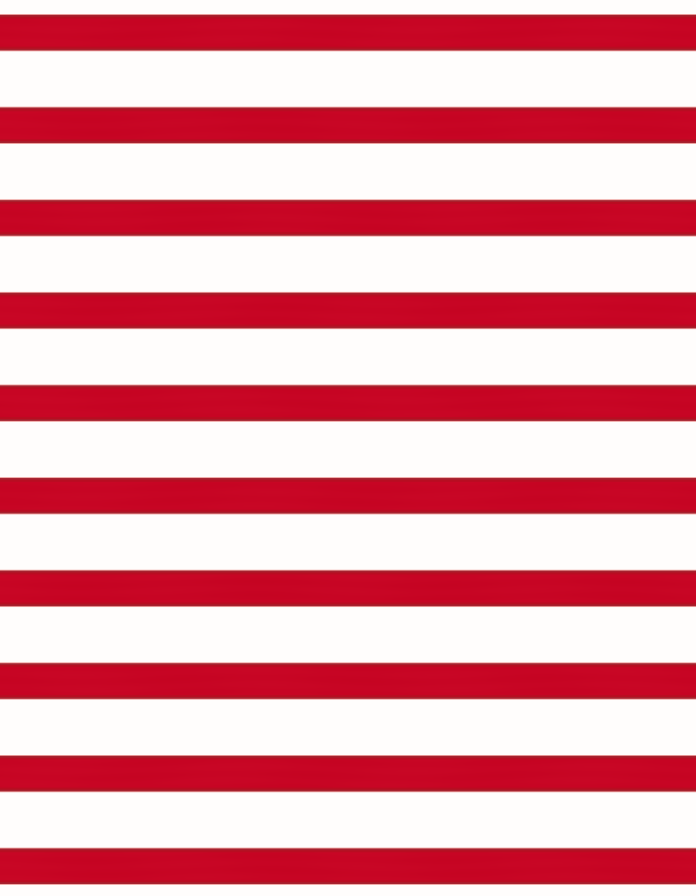
Reproduce this pattern procedurally as a WebGL 2 fragment shader.

```glsl
#version 300 es
precision highp float;

uniform vec2 u_resolution;
out vec4 fragColor;

const vec3 PAPER = vec3(1.00, 0.993, 0.988);
const vec3 RED = vec3(0.78, 0.02, 0.14);
const vec3 DEEP_RED = vec3(0.72, 0.05, 0.13);
const vec3 RIM_RED = vec3(0.65, 0.13, 0.18);
const vec3 FRINGE = vec3(0.93, 0.63, 0.62);

// Lengths are fractions of the canvas height.
const float PERIOD = 0.10337;
const float FIRST_CENTER = 0.0332;
const float HALF_WIDTH = 0.0198;
const float RIM_WIDTH = 0.0019;
const float FRINGE_WIDTH = 0.0010;

// Signed distance to the nearest stripe edge, negative inside.
float stripeDistance(float y, float center, float period, float halfWidth) {
    float offset = y - center;
    return abs(offset - period * round(offset / period)) - halfWidth;
}

// Antialiased coverage of the region where d is below zero.
float coverage(float d, float pixel) {
    return clamp(0.5 - d / pixel, 0.0, 1.0);
}

// Layered sines for a barely visible unevenness in the dye.
float dyeRipple(vec2 p) {
    return 0.5 * sin(p.x * 31.0 + 2.0 * sin(p.y * 23.0))
         + 0.5 * sin(p.y * 410.0 + sin(p.x * 17.0));
}

// Nested bands from the pale fringe to the clean red core.
vec3 stripeColor(float d, float pixel, float ripple) {
    vec3 color = mix(PAPER, FRINGE, coverage(d - FRINGE_WIDTH, pixel));
    color = mix(color, RIM_RED, coverage(d, pixel));
    color = mix(color, DEEP_RED, coverage(d + RIM_WIDTH, pixel));
    vec3 core = RED + 0.006 * ripple;
    return mix(color, core, coverage(d + 2.2 * RIM_WIDTH, pixel));
}

void main() {
    float pixel = 1.0 / u_resolution.y;
    vec2 p = gl_FragCoord.xy * pixel;
    float d = stripeDistance(p.y, FIRST_CENTER, PERIOD, HALF_WIDTH);
    fragColor = vec4(stripeColor(d, pixel, dyeRipple(p)), 1.0);
}
```
